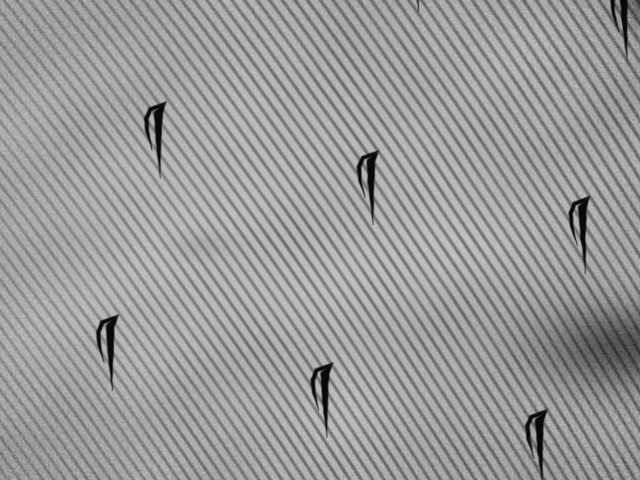
Write a WebGL 2 fragment shader that draws this pattern.

```glsl
#version 300 es
precision highp float;

uniform vec2 u_resolution;
out vec4 fragColor;

// Lengths are in canvas heights
const float STRIPES_PER_HEIGHT = 40.0;
const float STRIPE_CORE = 0.06;          // half widths, in stripe periods
const float STRIPE_EDGE = 0.27;
const vec2 STRIPE_LEAN = vec2(0.76, 0.62); // left side, right side
const vec2 MARK_STEP_ACROSS = vec2(0.448, -0.099);
const vec2 MARK_STEP_UP = vec2(0.101, 0.443);
const vec2 MARK_ANCHOR = vec2(0.674, 0.168);
const float MARK_SIZE = 0.1736;
const float LENS_BEND = 0.03;
const float GRAIN_SCALE = 230.0;
const float GRAIN_AMOUNT = 0.10;
const float CLOTH_LIGHT = 0.735;
const float STRIPE_GREY = 0.46;
const float INK = 0.035;

// One chain of tapered strokes: x, y, radius, in mark sizes
const int JOINTS = 9;
const vec3 MARK_CHAIN[JOINTS] = vec3[](
    vec3(0.045, -0.47, 0.003), vec3(0.025, 0.00, 0.035),
    vec3(0.025, 0.31, 0.052), vec3(0.12, 0.45, 0.004),
    vec3(0.04, 0.40, 0.025), vec3(-0.07, 0.36, 0.025),
    vec3(-0.12, 0.25, 0.026), vec3(-0.11, 0.09, 0.021),
    vec3(-0.05, -0.13, 0.002));

vec2 hash2(vec2 p) {
    vec3 q = fract(p.xyx * vec3(0.1031, 0.1030, 0.0973));
    q += dot(q, q.yzx + 33.33);
    return fract((q.xx + q.yz) * q.zy);
}

float cornerSlope(vec2 cell, vec2 offset) {
    return dot(hash2(cell) * 2.0 - 1.0, offset);
}

float gradientNoise(vec2 p) {
    vec2 i = floor(p), f = fract(p);
    vec2 w = f * f * f * (f * (f * 6.0 - 15.0) + 10.0);
    vec2 e = vec2(1.0, 0.0);
    float low = mix(cornerSlope(i, f), cornerSlope(i + e, f - e), w.x);
    float high = mix(cornerSlope(i + e.yx, f - e.yx), cornerSlope(i + 1.0, f - 1.0), w.x);
    return mix(low, high, w.y);
}

float taperedStroke(vec2 p, vec3 a, vec3 b) {
    vec2 ab = b.xy - a.xy;
    float h = clamp(dot(p - a.xy, ab) / dot(ab, ab), 0.0, 1.0);
    return length(p - a.xy - ab * h) - mix(a.z, b.z, h);
}

float markDistance(vec2 p) {
    float d = 1.0;
    for (int i = 0; i < JOINTS - 1; i++) {
        d = min(d, taperedStroke(p, MARK_CHAIN[i], MARK_CHAIN[i + 1]));
    }
    return d;
}

// Soft elliptical spot, 1 at its centre
float spot(vec2 p, vec2 centre, vec2 radius) {
    vec2 q = (p - centre) / radius;
    return exp(-dot(q, q));
}

void main() {
    vec2 uv = gl_FragCoord.xy / u_resolution;
    vec2 p = gl_FragCoord.xy / u_resolution.y;
    float pixel = 1.0 / u_resolution.y;

    // Leaning stripes, fainter towards the left
    float lean = mix(STRIPE_LEAN.x, STRIPE_LEAN.y, uv.x);
    float wobble = 0.004 * gradientNoise(p * 4.0);
    float phase = (p.x + (p.y - 0.5) * lean + wobble) * STRIPES_PER_HEIGHT;
    float fromLine = abs(fract(phase) - 0.5);
    float soften = 0.5 * pixel * STRIPES_PER_HEIGHT;
    float stripe = 1.0 - smoothstep(STRIPE_CORE - min(soften, STRIPE_CORE), STRIPE_EDGE + soften, fromLine);
    float strength = mix(0.6, 1.0, smoothstep(0.0, 0.5, uv.x)) + 0.25 * gradientNoise(p * 9.0);
    float grey = mix(CLOTH_LIGHT, STRIPE_GREY, stripe * strength);

    // Uneven light, folds and shadows
    float fold = gradientNoise(vec2(p.x + p.y * 0.7, p.y - p.x * 0.7) * vec2(2.0, 6.0));
    float shade = 1.0 + 0.07 * fold + 0.05 * gradientNoise(p * 5.0);
    vec2 fromCentre = uv - vec2(0.48, 0.52);
    shade -= 0.32 * dot(fromCentre, fromCentre);
    shade -= 0.10 * spot(p, vec2(0.42, 0.49), vec2(0.07, 0.03));
    shade -= 0.44 * spot(p, vec2(1.29, 0.28), vec2(0.16, 0.085));
    shade -= 0.55 * spot(p, vec2(1.36, 1.02), vec2(0.055, 0.07));
    grey *= shade;

    // Ink marks on a slanted lattice, slightly varied in length
    vec2 bent = p + vec2(LENS_BEND * uv.x * uv.x * uv.y, 0.0);
    mat2 lattice = mat2(MARK_STEP_ACROSS, MARK_STEP_UP);
    vec2 cell = round(inverse(lattice) * (bent - MARK_ANCHOR));
    vec2 local = (bent - MARK_ANCHOR - lattice * cell) / MARK_SIZE;
    local.y *= 0.97 + 0.08 * hash2(cell + 17.0).x;
    local.x += 0.012 * gradientNoise(local * 9.0 + cell * 5.0);
    float edge = 0.8 * pixel / MARK_SIZE + 0.006;
    float ink = 1.0 - smoothstep(-edge, edge, markDistance(local));
    ink *= mix(0.8, 1.0, smoothstep(-0.48, -0.2, local.y));
    grey = mix(grey, INK, ink);

    // Grain, stronger near the borders
    float grain = gradientNoise(p * GRAIN_SCALE) + 0.5 * gradientNoise(p * GRAIN_SCALE * 0.5);
    grey += GRAIN_AMOUNT * grain * (0.4 + 2.4 * dot(fromCentre, fromCentre)) * (1.0 - 0.8 * ink);

    fragColor = vec4(vec3(clamp(grey, 0.0, 1.0)), 1.0);
}
```
